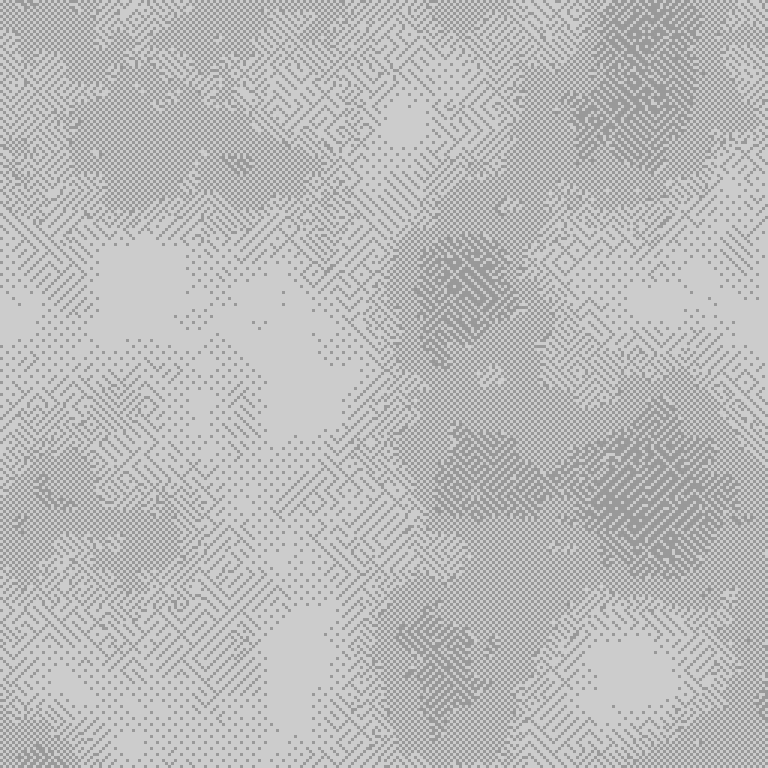
This texture is drawn by a WebGL 1 fragment shader. Its source:

```glsl
precision highp float;
// Cloudy grey noise in two tones, dithered into dots, diagonal mazes and checkers.
uniform vec2 u_resolution;

float hash(vec2 p) {
  return fract(sin(dot(p, vec2(127.1, 311.7))) * 43758.5453);
}

float valueNoise(vec2 p) {
  vec2 i = floor(p);
  vec2 f = fract(p);
  f = f * f * (3.0 - 2.0 * f);
  return mix(mix(hash(i), hash(i + vec2(1.0, 0.0)), f.x),
             mix(hash(i + vec2(0.0, 1.0)), hash(i + vec2(1.0, 1.0)), f.x), f.y);
}

// Share of dark cells wanted around a cell, slightly uneven from patch to patch.
float density(vec2 cell) {
  vec2 p = cell / 256.0 * vec2(4.6, 4.0) + vec2(17.3, 5.6);
  float sum = 0.0;
  float weight = 0.52;
  for (int octave = 0; octave < 5; octave++) {
    sum += weight * valueNoise(p);
    p = p * 2.0 + 9.7;
    weight *= 0.5;
  }
  float patchTone = hash(floor(cell / 6.0) + 31.0) - 0.5;
  return 0.36 + 1.55 * (sum - 0.504) + 0.08 * patchTone;
}

// Diagonal strokes every few cells, leaning either way from tile to tile.
float diagonals(vec2 cell, float period) {
  vec2 tile = floor(cell / period);
  vec2 local = mod(cell, period);
  float lean = valueNoise(tile * 0.45 + 7.0) + 0.5 * (hash(tile + 3.0) - 0.5);
  float line = lean < 0.5 ? local.x + local.y : local.x - local.y + period;
  return 1.0 - step(0.5, mod(line, period));
}

// Sparse pattern for shares up to one half, denser in steps.
float sparsePattern(vec2 cell, float share) {
  if (share < 0.08) return 0.0;
  if (share < 0.17) {
    float stagger = mod(cell.x + cell.y, 4.0);
    return (1.0 - step(0.5, stagger)) * (1.0 - mod(cell.x, 2.0));
  }
  if (share < 0.29) return diagonals(cell, 4.0);
  if (share < 0.41) return diagonals(cell, 3.0);
  return 1.0 - mod(cell.x + cell.y, 2.0);
}

// Dark shares use the inverse pattern on the other checker squares.
float inkAt(vec2 position) {
  vec2 cell = floor(position * 256.0);
  float share = density(cell);
  if (share > 0.5) {
    return 1.0 - sparsePattern(cell + vec2(1.0, 0.0), 1.0 - share);
  }
  return sparsePattern(cell, share);
}

void main() {
  // Four samples per pixel smooth the cell edges.
  float ink = 0.0;
  for (int i = 0; i < 2; i++) {
    for (int j = 0; j < 2; j++) {
      vec2 offset = 0.5 * vec2(float(i), float(j)) - 0.25;
      ink += 0.25 * inkAt((gl_FragCoord.xy + offset) / u_resolution);
    }
  }
  gl_FragColor = vec4(vec3(mix(0.8, 0.6, ink)), 1.0);
}
```
